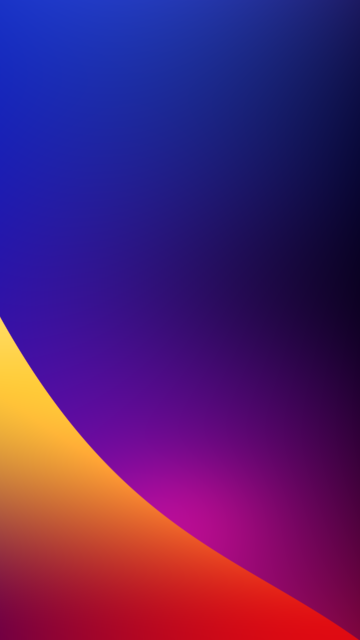
This background is drawn by a WebGL 1 fragment shader. Its source:

```glsl
precision highp float;

uniform vec2 u_resolution;

// Smooth curve through three colours at x = 0, 0.5 and 1
vec3 blendRow(vec3 left, vec3 middle, vec3 right, float x) {
    return left * 2.0 * (x - 0.5) * (x - 1.0)
         + middle * 4.0 * x * (1.0 - x)
         + right * 2.0 * x * (x - 0.5);
}

// Smooth curve through four evenly spaced rows, bottom to top
vec3 blendColumn(vec3 bottom, vec3 low, vec3 high, vec3 top, float y) {
    float t = 3.0 * y;
    return bottom * (1.0 - t) * (2.0 - t) * (3.0 - t) / 6.0
         + low * t * (2.0 - t) * (3.0 - t) / 2.0
         - high * t * (1.0 - t) * (3.0 - t) / 2.0
         + top * t * (1.0 - t) * (2.0 - t) / 6.0;
}

float softSpot(vec2 p, vec2 center, vec2 radius) {
    vec2 d = (p - center) / radius;
    return exp(-dot(d, d));
}

float waveHeight(float x) {
    return 0.505 + x * (-1.01 + x * (0.906 - 0.402 * x));
}

float waveSlope(float x) {
    return -1.01 + x * (1.812 - 1.206 * x);
}

// Blue to violet backdrop with a dark right side and a magenta glow
vec3 skyColor(vec2 p) {
    vec3 top = blendRow(vec3(0.10, 0.20, 0.78), vec3(0.14, 0.22, 0.70), vec3(0.11, 0.10, 0.38), p.x);
    vec3 high = blendRow(vec3(0.13, 0.10, 0.69), vec3(0.15, 0.10, 0.52), vec3(0.04, 0.02, 0.21), p.x);
    vec3 low = blendRow(vec3(0.32, 0.05, 0.65), vec3(0.38, 0.035, 0.54), vec3(0.18, 0.0, 0.22), p.x);
    vec3 bottom = blendRow(vec3(0.60, 0.03, 0.60), vec3(0.70, 0.05, 0.50), vec3(0.50, 0.02, 0.24), p.x);

    vec3 color = blendColumn(bottom, low, high, top, p.y);
    color *= 1.0 - 0.32 * softSpot(p, vec2(1.0, 0.55), vec2(0.62, 0.14));
    color += vec3(0.20, 0.02, 0.04) * softSpot(p, vec2(0.50, 0.19), vec2(0.27, 0.10));
    return color;
}

// Plum to red base warming into gold towards the crest
vec3 waveColor(vec2 p, float depth) {
    vec3 plum = vec3(0.45, 0.0, 0.26);
    vec3 crimson = vec3(0.75, 0.03, 0.11);
    vec3 scarlet = vec3(0.87, 0.04, 0.07);
    vec3 gold = vec3(1.0, 0.80, 0.22);
    vec3 paleGold = vec3(1.0, 0.86, 0.38);

    vec3 color = blendRow(plum, crimson, scarlet, p.x);
    float warmth = smoothstep(0.0, 0.43, p.y * (1.0 + 0.35 * p.x));
    color = mix(color, gold, warmth);
    color = mix(color, paleGold, smoothstep(0.38, 0.52, p.y));
    color.r += 0.09 * exp(-max(depth, 0.0) / 0.08) * (1.0 - p.x * p.x);
    return color;
}

void main() {
    vec2 p = gl_FragCoord.xy / u_resolution;
    float depth = waveHeight(p.x) - p.y;

    // Signed distance to the crest, in units of canvas height
    float slope = waveSlope(p.x) * u_resolution.y / u_resolution.x;
    float crestDistance = depth / sqrt(1.0 + slope * slope);
    float softness = 0.9 / u_resolution.y;
    float waveMask = smoothstep(-softness, softness, crestDistance);

    vec3 color = mix(skyColor(p), waveColor(p, depth), waveMask);
    gl_FragColor = vec4(clamp(color, 0.0, 1.0), 1.0);
}
```
